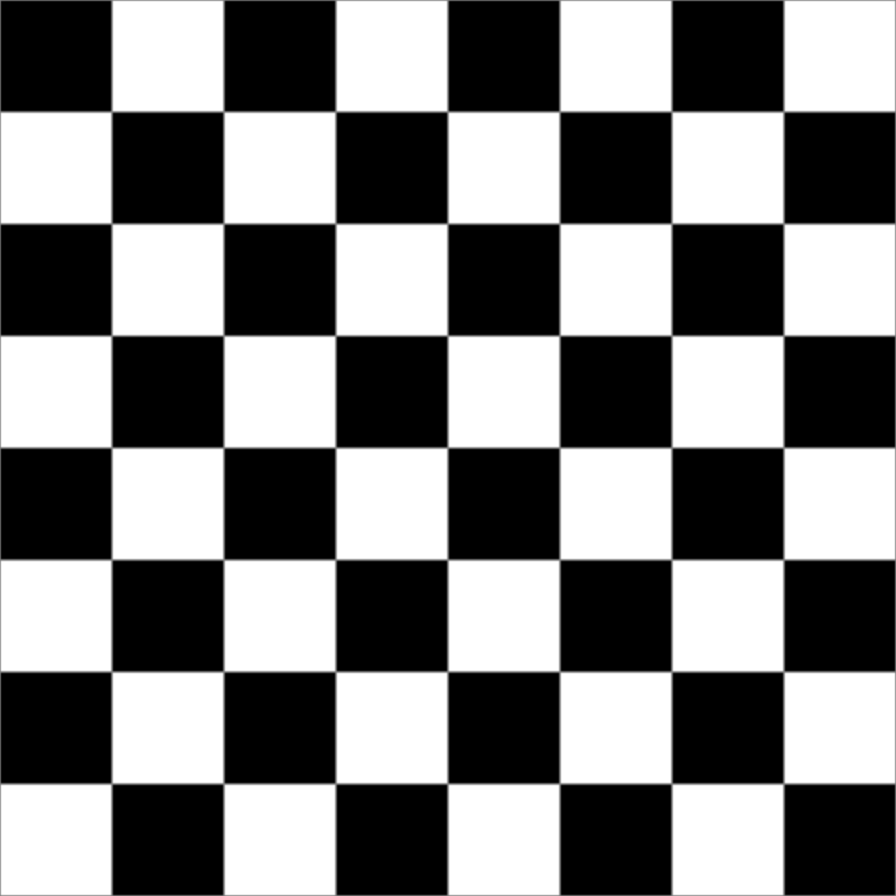
Reproduce this pattern procedurally as a Shadertoy shader.

```glsl
// Checkerboard of eight by eight squares, black and white, with thin soft grey edges.
// Each axis gives a signed square wave with ramped edges; their product is the board.
// The even number of squares lets opposite canvas edges continue each other.

const float SQUARES = 8.0;        // squares across and down, even so that it tiles
const float EDGE_SOFTNESS = 0.002; // half width of an edge ramp, in canvas units
const vec3 DARK = vec3(0.0);
const vec3 LIGHT = vec3(1.0);

// Alternates between +1 and -1 per square, passing through 0 at each edge.
vec2 softSquareWave(vec2 p, float halfWidth) {
    vec2 side = 1.0 - 2.0 * mod(floor(p), 2.0);
    vec2 f = fract(p);
    vec2 edgeDistance = min(f, 1.0 - f);
    return side * clamp(edgeDistance / halfWidth, 0.0, 1.0);
}

void mainImage(out vec4 fragColor, in vec2 fragCoord) {
    vec2 uv = fragCoord / iResolution.xy;

    // Keep the ramp at least about one pixel wide on small canvases.
    float pixel = 1.0 / min(iResolution.x, iResolution.y);
    float halfWidth = SQUARES * max(EDGE_SOFTNESS, 0.75 * pixel);

    // Equal signs on both axes make a light square, so the lower left one is light.
    vec2 wave = softSquareWave(uv * SQUARES, halfWidth);
    float lightness = 0.5 + 0.5 * wave.x * wave.y;

    fragColor = vec4(mix(DARK, LIGHT, lightness), 1.0);
}
```
